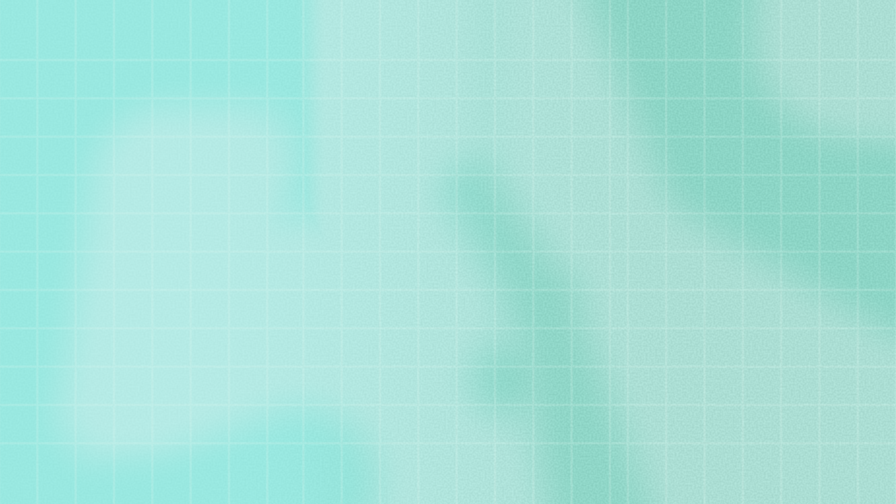
Reproduce this background procedurally as a Shadertoy shader.

```glsl
#define CELL 0.07604
#define LINE_HALF_WIDTH 0.0022
#define LINE_ALPHA 0.2
#define BLUR 0.065
#define GRAIN_SCALE 260.0
#define GRAIN_AMOUNT 0.045
#define CYAN vec3(0.600, 0.910, 0.880)
#define GREEN vec3(0.550, 0.835, 0.775)
#define PALE_CYAN vec3(0.710, 0.920, 0.900)
#define PALE_GREEN vec3(0.670, 0.870, 0.830)

// Gradient noise
vec2 gradient(vec2 cell) {
    vec3 q = fract(vec3(cell.xyx) * vec3(0.1031, 0.1030, 0.0973));
    q += dot(q, q.yzx + 33.33);
    float angle = 6.2832 * fract((q.x + q.y) * q.z);
    return vec2(cos(angle), sin(angle));
}

float gradientNoise(vec2 p) {
    vec2 i = floor(p), f = fract(p);
    vec2 u = f * f * (3.0 - 2.0 * f);
    vec2 e = vec2(1.0, 0.0);
    float low = mix(dot(gradient(i), f), dot(gradient(i + e), f - e), u.x);
    float high = mix(dot(gradient(i + e.yx), f - e.yx),
                     dot(gradient(i + 1.0), f - 1.0), u.x);
    return mix(low, high, u.y);
}

// Distance functions
float taperedCapsule(vec2 p, vec2 a, vec2 b, float ra, float rb) {
    vec2 ab = b - a;
    float t = clamp(dot(p - a, ab) / dot(ab, ab), 0.0, 1.0);
    return length(p - a - ab * t) - mix(ra, rb, t);
}

float roundBox(vec2 p, vec2 halfSize, float radius) {
    vec2 q = abs(p) - halfSize + radius;
    return length(max(q, 0.0)) + min(max(q.x, q.y), 0.0) - radius;
}

float smoothMin(float a, float b, float k) {
    float h = max(k - abs(a - b), 0.0) / k;
    return min(a, b) - 0.25 * k * h * h;
}

float inside(float d, float blur) {
    return 1.0 - smoothstep(-blur, blur, d);
}

// Coverage of the pale areas over the saturated ground
float paleMask(vec2 p) {
    vec2 sheared = p + vec2(0.15 * (0.722 - p.y), 0.0);
    float blob = roundBox(sheared - vec2(0.394, 0.436), vec2(0.197, 0.351), 0.13);
    float lower = roundBox(p - vec2(0.579, 0.324), vec2(0.347, 0.25), 0.12);
    float left = inside(smoothMin(blob, lower, 0.06), BLUR);
    float pale = max(left, smoothstep(0.585, 0.65, p.x));

    float mound = taperedCapsule(p, vec2(0.597, 0.039), vec2(0.301, -0.065), 0.15, 0.14);

    float stream = taperedCapsule(p, vec2(0.938, 0.618), vec2(1.076, 0.398), 0.055, 0.065);
    stream = smoothMin(stream, taperedCapsule(p, vec2(1.076, 0.398), vec2(1.19, -0.02), 0.065, 0.10), 0.04);
    stream = smoothMin(stream, length(p - vec2(1.007, 0.248)) - 0.07, 0.06);

    float band = taperedCapsule(p, vec2(1.331, 1.046), vec2(1.47, 0.711), 0.171, 0.171);
    band = min(band, taperedCapsule(p, vec2(1.47, 0.711), vec2(1.829, 0.502), 0.171, 0.171));
    float corner = length(p - vec2(1.701, 0.931)) - 0.204;

    float fold = taperedCapsule(p, vec2(0.97, 1.05), vec2(0.96, 0.6), 0.03, 0.03);

    pale *= 1.0 - inside(mound, BLUR);
    pale *= 1.0 - 0.9 * inside(stream, BLUR);
    pale *= 1.0 - inside(band, BLUR) * (1.0 - inside(corner, BLUR));
    return pale * (1.0 - 0.2 * inside(fold, BLUR));
}

// Grid in three column groups, each with its own start
float gridMask(vec2 p, float pixel) {
    float start = p.x < 0.568 ? 0.0741 : (p.x < 1.215 ? 0.6019 : 1.3218);
    vec2 offset = (p - vec2(start, 0.6528)) / CELL;
    vec2 d = abs(fract(offset + 0.5) - 0.5) * CELL;
    vec2 line = 1.0 - smoothstep(max(LINE_HALF_WIDTH - pixel, 0.0), LINE_HALF_WIDTH + pixel, d);
    line.y *= step(0.08, p.y) * step(p.y, 0.92);
    return max(line.x, line.y);
}

void mainImage(out vec4 fragColor, in vec2 fragCoord) {
    vec2 p = fragCoord / iResolution.y;
    p.x *= 1.77778 * iResolution.y / iResolution.x;

    // Soft colour fields
    vec3 ground = mix(CYAN, GREEN, smoothstep(0.5, 1.15, p.x));
    vec3 pale = mix(PALE_CYAN, PALE_GREEN, smoothstep(0.3, 1.45, p.x));
    vec3 color = mix(ground, pale, paleMask(p));

    // Grid lines and grain
    color = mix(color, vec3(0.88, 0.97, 0.94), LINE_ALPHA * gridMask(p, 1.0 / iResolution.y));
    float strength = GRAIN_AMOUNT * mix(0.4, 1.0, smoothstep(0.3, 1.2, p.x));
    color += strength * gradientNoise(p * GRAIN_SCALE);
    fragColor = vec4(color, 1.0);
}
```
